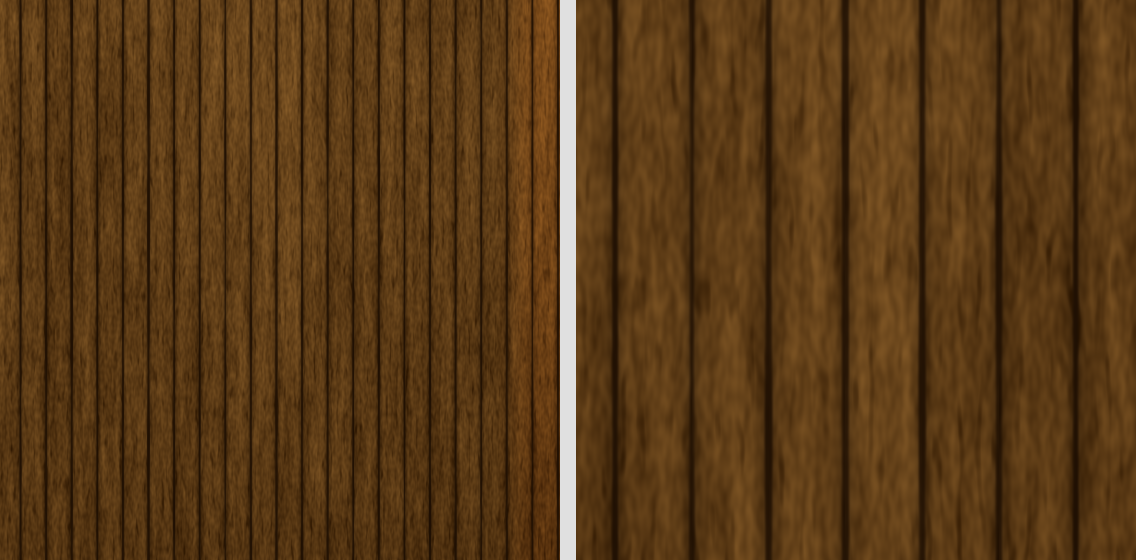
Left: the whole. Right: its middle third, enlarged.
Give the GLSL for this texture, as a three.js fragment shader.

```glsl
varying vec2 vUv;

float hash(float n) {
  return fract(sin(n * 12.9898 + 4.137) * 43758.547);
}

vec2 gradient(vec2 cell) {
  float angle = 6.28318 * hash(dot(cell, vec2(1.37, 17.91)));
  return vec2(cos(angle), sin(angle));
}

// Gradient noise, centred on zero
float noise(vec2 p) {
  vec2 i = floor(p);
  vec2 f = p - i;
  vec2 u = f * f * f * (f * (f * 6.0 - 15.0) + 10.0);
  float low = mix(dot(gradient(i), f),
                  dot(gradient(i + vec2(1.0, 0.0)), f - vec2(1.0, 0.0)), u.x);
  float high = mix(dot(gradient(i + vec2(0.0, 1.0)), f - vec2(0.0, 1.0)),
                   dot(gradient(i + vec2(1.0, 1.0)), f - vec2(1.0, 1.0)), u.x);
  return mix(low, high, u.y);
}

// Stretched octaves, from wide streaks to short fibres
float woodGrain(vec2 p) {
  float sum = 0.0;
  vec2 scale = vec2(48.0, 3.0);
  float weight = 0.24;
  for (int i = 0; i < 4; i++) {
    sum += weight * noise(p * scale + float(i) * 7.3);
    scale *= vec2(1.75, 3.1);
    weight *= 1.06;
  }
  return sum;
}

void main() {
  // Narrow vertical planks, cut off at both sides
  float pitch = 0.0457;
  float across = (vUv.x - 0.0367) / pitch;
  float plank = floor(across);
  float local = across - plank;
  float seam = floor(across + 0.5);
  float offset = (across - seam) * pitch;

  // Plank tone and grain
  vec2 grainPos = vUv + vec2(0.0, hash(plank + 31.0) * 9.0);
  float tone = 0.53 + 0.12 * (hash(plank + 5.0) - 0.5);
  tone += woodGrain(grainPos);
  tone += 0.16 * noise(vec2(vUv.x * 5.0, vUv.y * 2.5) + 3.7);

  // Short dark pores
  float pores = noise(grainPos * vec2(170.0, 26.0) + 11.0);
  tone -= 0.3 * smoothstep(0.15, 0.55, pores);

  // Broad light: pale centre and top, warm right side
  float centre = exp(-pow((vUv.x - 0.46) / 0.13, 2.0));
  float rightSide = smoothstep(0.88, 0.96, vUv.x);
  tone += 0.2 * centre * smoothstep(-0.2, 0.9, vUv.y);
  tone += 0.24 * rightSide * smoothstep(-0.3, 0.8, vUv.y);
  tone += 0.18 * (vUv.y - 0.5);
  tone += 0.14 * smoothstep(0.08, 0.0, vUv.x) * vUv.y;

  // Rounded plank sides
  tone -= 0.2 * smoothstep(0.3, 0.5, abs(local - 0.5));

  vec3 darkWood = vec2(0.22, 0.02).xxy * vec3(1.0, 0.55, 1.0);
  vec3 lightWood = vec3(0.49, 0.33, 0.14);
  vec3 color = mix(darkWood, lightWood, clamp(tone, -0.1, 1.15));
  color *= mix(vec3(1.0), vec3(1.07, 0.97, 0.8), rightSide);

  // Grooves of uneven depth and width, with a soft shadow
  float wear = noise(vec2(seam * 3.7, vUv.y * 9.0 + seam * 5.3));
  float halfWidth = 0.0013 + 0.0008 * hash(seam + 17.0) + 0.0008 * wear;
  float depth = 0.72 + 0.2 * hash(seam + 53.0) + 0.25 * wear;
  float groove = 1.0 - smoothstep(halfWidth - 0.0011, halfWidth + 0.0013, abs(offset));
  float shadow = exp(-abs(offset) / 0.0032);
  color *= 1.0 - 0.28 * shadow;
  color = mix(color, vec3(0.12, 0.06, 0.01), groove * clamp(depth, 0.0, 1.0));

  gl_FragColor = vec4(color, 1.0);
}
```
